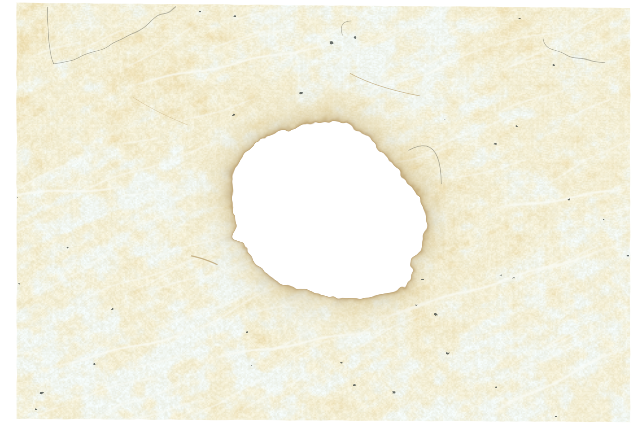
Reproduce this texture procedurally as a WebGL 2 fragment shader.

```glsl
#version 300 es
precision highp float;
// Aged cream paper with a scorched, ragged hole on a white ground.
// The hole is a polar harmonic outline; the paper is layered value noise
// with pale scratches, curved hairs and scattered specks on top.
uniform vec2 u_resolution;
out vec4 fragColor;

const vec3 PALE = vec3(0.945, 0.965, 0.945);
const vec3 CREAM = vec3(0.955, 0.935, 0.835);
const vec3 OCHRE = vec3(0.93, 0.86, 0.67);
const vec3 STAIN = vec3(0.81, 0.74, 0.56);
const vec3 SCORCH = vec3(0.66, 0.52, 0.31);
const vec3 HAIR = vec3(0.45, 0.45, 0.40);
const vec3 FIBRE = vec3(0.72, 0.62, 0.42);
const vec3 INK = vec3(0.22, 0.25, 0.24);

float hash(vec2 p) { return fract(sin(dot(p, vec2(127.1, 311.7))) * 43758.545); }

float noise(vec2 p) {
  vec2 i = floor(p), f = fract(p);
  f = f * f * (3.0 - 2.0 * f);
  return mix(mix(hash(i), hash(i + vec2(1, 0)), f.x),
             mix(hash(i + vec2(0, 1)), hash(i + vec2(1, 1)), f.x), f.y);
}

float fbm(vec2 p) {
  float sum = 0.0, amp = 0.5;
  for (int i = 0; i < 5; i++, amp *= 0.5) {
    sum += amp * noise(p);
    p = mat2(1.6, 1.2, -1.2, 1.6) * p + 7.3;
  }
  return sum;
}

vec2 turn(vec2 p, float a) {
  return vec2(cos(a) * p.x + sin(a) * p.y, cos(a) * p.y - sin(a) * p.x);
}

float bump(float x, float width) { return exp(-x * x / (width * width)); }

// Coverage of a thin quadratic curve from a to b, bent towards c.
float hair(vec2 p, vec2 a, vec2 c, vec2 b, float width, float px) {
  float d = 9.0;
  vec2 last = a;
  for (int i = 1; i <= 12; i++) {
    float t = float(i) / 12.0;
    vec2 next = mix(mix(a, c, t), mix(c, b, t), t), ba = next - last, pa = p - last;
    d = min(d, length(pa - ba * clamp(dot(pa, ba) / dot(ba, ba), 0.0, 1.0)));
    last = next;
  }
  return 1.0 - smoothstep(width - 0.5 * px, width + 0.7 * px, d);
}

// Pale scratch that fades towards both ends.
float scratch(vec2 p, vec2 mid, float angle, float reach, float width) {
  vec2 q = turn(p - mid, angle);
  q.y += 0.003 * sin(q.x * 31.0 + mid.x * 40.0);
  return (1.0 - smoothstep(0.5, 1.0, abs(q.x) / reach)) * bump(q.y, width);
}

float scratches(vec2 p) {
  float s = scratch(p, vec2(1.31, 0.535), 0.15, 0.2, 0.0035);
  s += scratch(p, vec2(1.16, 0.34), 0.29, 0.36, 0.0035);
  s += scratch(p, vec2(0.54, 0.85), 0.2, 0.3, 0.003);
  s += scratch(p, vec2(0.29, 0.185), 0.24, 0.2, 0.003);
  s += scratch(p, vec2(0.68, 0.195), 0.17, 0.24, 0.003);
  s += scratch(p, vec2(1.3, 0.11), 0.46, 0.22, 0.0035);
  s += scratch(p, vec2(0.15, 0.553), 0.06, 0.17, 0.003);
  for (float k = 0.0; k < 64.0; k++) {
    vec2 mid = vec2(hash(vec2(k, 1)) * 1.5, hash(vec2(k, 2)));
    float angle = 0.2 + 0.35 * hash(vec2(k, 3));
    s += 0.65 * scratch(p, mid, angle, 0.05 + 0.13 * hash(vec2(k, 4)), 0.0025);
  }
  return min(s, 1.0);
}

// Signed distance to the hole outline, negative inside.
float holeDistance(vec2 p) {
  vec2 q = p - vec2(0.77, 0.509);
  float a = atan(q.y, q.x);
  float r = 0.2125 - 0.0063 * cos(a) - 0.0051 * sin(a)
    + 0.0105 * cos(2.0 * a) - 0.0177 * sin(2.0 * a) - 0.002 * cos(3.0 * a)
    - 0.0043 * sin(3.0 * a) - 0.0031 * sin(4.0 * a)
    + 0.0043 * cos(5.0 * a) + 0.0027 * sin(5.0 * a);
  r += 0.018 * bump(a + 0.76, 0.13) - 0.008 * bump(a + 0.55, 0.07) + 0.016 * bump(a + 2.87, 0.06);
  return length(q) - r + (noise(p * 38.0) - 0.5) * 0.011 + (noise(p * 95.0) - 0.5) * 0.006;
}

// Mottled paper tone with slanted brushing and fine grain.
vec3 paperColour(vec2 p) {
  float brushed = noise(turn(p, 0.42) * vec2(6.0, 75.0));
  float warm = 0.16 * bump(length(p - vec2(0.2, 0.85)), 0.33);
  float cool = 0.22 * bump(length(p - vec2(0.45, 0.53)), 0.17);
  float tone = 0.6 * fbm(p * 6.0 + 3.0) + 0.75 * fbm(p * 34.0) + 0.22 * brushed + warm - cool - 0.35;
  vec3 col = mix(PALE, CREAM, smoothstep(0.18, 0.52, tone));
  col = mix(col, OCHRE, 0.8 * smoothstep(0.5, 0.9, tone));
  float grain = noise(p * 330.0) + 0.7 * noise(p * 160.0) - 0.85;
  return col + grain * vec3(0.04, 0.05, 0.085);
}

float specks(vec2 p, float px) {
  vec2 cell = floor(p * 16.0);
  vec2 spot = (cell + 0.2 + 0.6 * vec2(hash(cell), hash(cell + 9.0))) / 16.0;
  float size = 0.0004 + 0.0022 * pow(hash(cell + 4.0), 3.0);
  float d = length((p - spot) * vec2(0.8, 1.2)) + 0.003 * (noise(p * 300.0) - 0.5);
  return step(0.87, hash(cell + 17.0)) * (1.0 - smoothstep(size, size + px, d));
}

void main() {
  float px = 1.0 / u_resolution.y;
  vec2 p = gl_FragCoord.xy * px;
  vec3 col = mix(paperColour(p), vec3(0.98, 0.985, 0.96), 0.75 * scratches(p));
  // Scorch halo
  float d = holeDistance(p), away = max(d, 0.0);
  col = mix(col, STAIN, 0.62 * exp(-away / 0.03) * (0.6 + 0.7 * noise(p * 9.0)));
  col = mix(col, SCORCH, 0.6 * exp(-away / 0.005));
  // Hairs and fibres
  vec2 w = p + 0.014 * (vec2(noise(p * 30.0), noise(p * 30.0 + 50.0)) - 0.5);
  float dark = hair(w, vec2(0.111, 0.984), vec2(0.105, 0.92), vec2(0.127, 0.85), 0.0005, px);
  dark += hair(w, vec2(0.127, 0.85), vec2(0.25, 0.87), vec2(0.41, 0.984), 0.0005, px);
  dark += hair(w, vec2(1.267, 0.912), vec2(1.28, 0.865), vec2(1.413, 0.852), 0.0005, px);
  dark += hair(p, vec2(0.955, 0.649), vec2(1.03, 0.69), vec2(1.031, 0.571), 0.0005, px);
  dark += hair(p, vec2(0.8, 0.918), vec2(0.79, 0.95), vec2(0.82, 0.951), 0.0003, px);
  float tan1 = hair(p, vec2(0.819, 0.828), vec2(0.88, 0.795), vec2(0.981, 0.776), 0.0005, px);
  tan1 += 0.6 * hair(p, vec2(0.312, 0.772), vec2(0.37, 0.735), vec2(0.439, 0.708), 0.0003, px);
  tan1 += hair(p, vec2(0.448, 0.402), vec2(0.48, 0.395), vec2(0.507, 0.382), 0.0012, px);
  col = mix(mix(col, FIBRE, 0.75 * min(tan1, 1.0)), HAIR, 0.6 * min(dark, 1.0));
  col = mix(col, INK, 0.75 * specks(p, px));
  // Skewed sheet outline with the hole cut out
  vec2 edge = mix(vec2(0.994, 0.0215), vec2(0.981, 0.0137), p.x / 1.497);
  float inset = min(min(p.x - 0.039, 1.472 - p.x), min(edge.x - p.y, p.y - edge.y));
  inset += 0.002 * (noise(p * 40.0) - 0.5);
  float sheet = smoothstep(-0.6 * px, 0.6 * px, inset) * smoothstep(-0.6 * px, 0.6 * px, d);
  fragColor = vec4(mix(vec3(1.0), col, sheet), 1.0);
}
```
